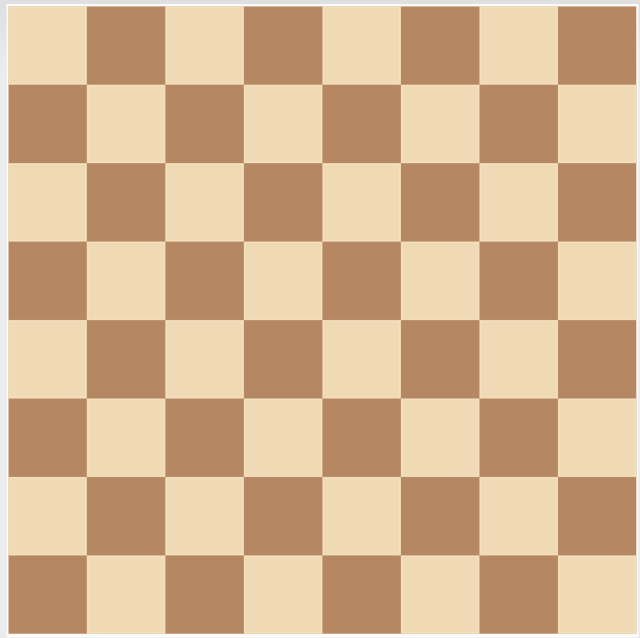
Give the GLSL for this pattern, as a Shadertoy shader.

```glsl
// An eight by eight board of cream and brown squares in a thin grey frame.
// The squares come from the parity of a signed distance to the grid lines;
// a white mat and the frame are boxes laid beneath the board.

#define CELLS 8.0
#define BOARD_LO vec2(0.0130, 0.0065)
#define BOARD_HI vec2(0.9945, 0.9902)
#define MAT_LO vec2(0.0104, 0.0010)
#define MAT_HI vec2(0.9974, 0.9935)
#define SEAM 0.010
#define RIM 0.022
#define CREAM vec3(0.940, 0.850, 0.710)
#define CREAM_RIM vec3(0.960, 0.880, 0.740)
#define BROWN vec3(0.710, 0.530, 0.390)
#define MAT vec3(1.000, 0.990, 0.990)

// Coverage of an axis-aligned box, smoothed over one pixel
float boxCover(vec2 uv, vec2 lo, vec2 hi) {
    vec2 inside = min(uv - lo, hi - uv) * iResolution.xy;
    vec2 cover = clamp(inside + 0.5, 0.0, 1.0);
    return cover.x * cover.y;
}

// Signed distance to the nearest grid line, positive on cream squares
float checkerDistance(vec2 grid) {
    vec2 toLine = 0.5 - abs(fract(grid) - 0.5);
    vec2 cell = floor(grid);
    float parity = mod(cell.x + cell.y, 2.0);
    return min(toLine.x, toLine.y) * (2.0 * parity - 1.0);
}

vec3 boardColor(vec2 uv) {
    vec2 grid = (uv - BOARD_LO) / (BOARD_HI - BOARD_LO) * CELLS;
    float dist = checkerDistance(grid);
    float pixel = CELLS / min(iResolution.x, iResolution.y);
    float soft = max(SEAM, 0.6 * pixel);

    // Cream squares carry a faint lighter rim beside the seam
    float rim = 1.0 - smoothstep(RIM - 0.5 * pixel, RIM + 0.5 * pixel, dist);
    vec3 cream = mix(CREAM, CREAM_RIM, rim);
    return mix(BROWN, cream, smoothstep(-soft, soft, dist));
}

// Grey surround, slightly shaded near the top
vec3 frameColor(vec2 uv) {
    return vec3(mix(0.925, 0.880, smoothstep(0.88, 0.99, uv.y)));
}

void mainImage(out vec4 fragColor, in vec2 fragCoord) {
    vec2 uv = fragCoord / iResolution.xy;
    vec3 color = frameColor(uv);
    color = mix(color, MAT, boxCover(uv, MAT_LO, MAT_HI));
    color = mix(color, boardColor(uv), boxCover(uv, BOARD_LO, BOARD_HI));
    fragColor = vec4(color, 1.0);
}
```
